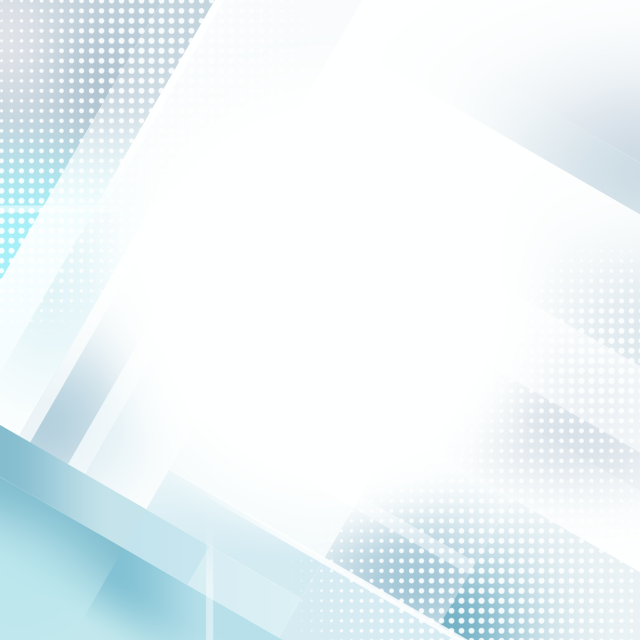
A WebGL 2 fragment shader for this background:

```glsl
#version 300 es
precision highp float;
// Pale teal backdrop of crossing diagonal panels, halftone dots and a white central glow.
uniform vec2 u_resolution;
out vec4 outColor;

const vec3 WHITE = vec3(0.995, 1.0, 1.0);
const vec3 STEEL = vec3(0.68, 0.76, 0.81);
const vec3 TEAL = vec3(0.46, 0.70, 0.78);
const vec3 AQUA = vec3(0.76, 0.91, 0.93);

// Antialiased step across about one pixel
float edge(float v, float at) {
    float w = 0.8 / min(u_resolution.x, u_resolution.y);
    return smoothstep(-w, w, v - at);
}

float band(float v, float lo, float hi) {
    return edge(v, lo) * (1.0 - edge(v, hi));
}

float glow(vec2 p, vec2 centre, vec2 radius) {
    vec2 d = (p - centre) / radius;
    return exp(-dot(d, d));
}

// Left side: steep panels sorted by the diagonal coordinate a
vec3 steepPanels(vec3 col, vec2 p, float a) {
    vec3 field = mix(vec3(0.75, 0.82, 0.86), vec3(0.66, 0.94, 0.97), smoothstep(0.15, 0.36, p.y));
    field = mix(field, vec3(0.88, 0.89, 0.91), glow(p, vec2(0.0, 0.06), vec2(0.12, 0.11)));
    field = mix(field, STEEL, 0.8 * glow(p, vec2(0.16, 0.13), vec2(0.07, 0.1)));
    col = mix(col, field, 1.0 - edge(a, 0.254));
    float fade = 0.08 + 0.82 * smoothstep(0.02, 0.38, p.y);
    col = mix(col, mix(field, WHITE, fade), band(a, 0.254, 0.336));
    vec3 haze = mix(WHITE, vec3(0.84, 0.94, 0.96), 0.65 * glow(p, vec2(0.08, 0.46), vec2(0.13, 0.16)));
    col = mix(col, haze, band(a, 0.336, 0.423));
    float veil = 0.06 * (1.0 - smoothstep(0.1, 0.42, p.y));
    col = mix(col, STEEL, veil * band(a, 0.35, 0.566));

    // Smoky panel with bright rails
    float smoke = glow(p, vec2(0.07, 0.66), vec2(0.14, 0.13));
    col = mix(col, vec3(0.71, 0.82, 0.87), smoke * band(a, 0.423, 0.525));
    col = mix(col, vec3(0.83, 0.91, 0.94), smoke * band(a, 0.525, 0.6875));
    float rail = smoothstep(0.28, 0.4, p.y);
    col = mix(col, WHITE, 0.75 * rail * band(a, 0.423, 0.446));
    return mix(col, WHITE, 0.45 * rail * band(a, 0.525, 0.56));
}

// Lower left: stacked glass strips, split where steep edges cross them
vec3 glassStrips(vec3 col, vec2 p, float a, float b) {
    float fall = 1.0 - smoothstep(0.15, 0.62, p.x);
    vec3 strip = mix(vec3(0.93, 0.97, 0.98), vec3(0.83, 0.92, 0.95), smoothstep(0.68, 0.9, p.y));
    col = mix(col, strip, band(b, 0.582, 0.664) * band(a, 0.6875, 1.01));
    col = mix(col, vec3(0.92, 0.96, 0.97), 0.5 * band(b, 0.475, 0.582) * band(a, 0.6875, 1.01));

    vec3 upper = mix(vec3(0.52, 0.74, 0.81), vec3(0.77, 0.89, 0.92), smoothstep(0.0, 0.18, p.x));
    vec3 upperRight = mix(vec3(0.86, 0.94, 0.96), vec3(0.76, 0.89, 0.93), fall);
    upper = mix(upper, upperRight, edge(a, 0.6875));
    upper = mix(upper, vec3(0.88, 0.95, 0.965), 0.6 * edge(a, 0.82));
    col = mix(col, upper, band(b, 0.664, 0.745) * (1.0 - edge(a, 1.01)));

    vec3 lower = mix(vec3(0.50, 0.74, 0.81), AQUA, smoothstep(0.745, 0.9, b));
    lower = mix(lower, vec3(0.72, 0.90, 0.93), 0.6 * glow(p, vec2(0.03, 0.9), vec2(0.12, 0.1)));
    vec3 lowerRight = mix(vec3(0.51, 0.76, 0.83), vec3(0.72, 0.88, 0.92), smoothstep(0.18, 0.34, p.x));
    lowerRight = mix(lowerRight, AQUA, smoothstep(0.79, 0.91, b));
    lower = mix(lower, lowerRight, edge(a, 0.6875));
    return mix(col, lower, edge(b, 0.745));
}

// Right side: shallow panels sorted by the diagonal coordinate b
vec3 shallowPanels(vec3 col, vec2 p, float a, float b) {
    float right = smoothstep(0.7, 1.0, p.x);
    float corner = glow(p, vec2(1.02, 0.27), vec2(0.22, 0.15));
    col = mix(col, vec3(0.80, 0.85, 0.89), corner * (1.0 - edge(b, -0.323)));
    col = mix(col, vec3(0.77, 0.84, 0.88), 0.85 * corner * band(b, -0.323, -0.242));
    col = mix(col, vec3(0.87, 0.91, 0.93), glow(p, vec2(1.03, 0.53), vec2(0.17, 0.14)) * band(b, -0.242, -0.005));
    col = mix(col, vec3(0.86, 0.89, 0.92), (0.15 + 0.5 * glow(p, vec2(0.87, 0.64), vec2(0.14, 0.1))) * right * band(b, -0.005, 0.19));
    col = mix(col, vec3(0.83, 0.87, 0.90), 0.8 * glow(p, vec2(0.9, 0.68), vec2(0.16, 0.09)) * band(b, 0.13, 0.317));

    // Blue shade around the lower crossing
    float low = edge(b, 0.317);
    vec3 shade = mix(WHITE, vec3(0.64, 0.78, 0.84), glow(p, vec2(0.65, 0.91), vec2(0.16, 0.11)));
    col = mix(col, shade, low * band(a, 1.01, 1.25) * (1.0 - edge(b, 0.582)));
    vec3 deep = mix(vec3(0.92, 0.95, 0.96), TEAL, glow(p, vec2(0.7, 0.98), vec2(0.13, 0.12)));
    col = mix(col, deep, low * edge(a, 1.25) * smoothstep(0.7, 0.86, p.y));
    col = mix(col, vec3(0.84, 0.92, 0.95), edge(b, 0.582) * edge(a, 1.01));
    return mix(col, WHITE, 0.45 * band(b, 0.45, 0.475) * band(a, 1.0, 1.25));
}

void main() {
    // p.y runs downward from the top edge; a and b cross the two diagonals
    vec2 p = gl_FragCoord.xy / u_resolution;
    p.y = 1.0 - p.y;
    float a = p.x + 0.577 * p.y;
    float b = p.y - 0.577 * p.x;

    vec3 col = steepPanels(WHITE, p, a);
    col = shallowPanels(col, p, a, b);
    col = glassStrips(col, p, a, b);

    // Glow that clears the middle
    float centre = length((p - vec2(0.51, 0.46)) / vec2(0.31, 0.34));
    col = mix(WHITE, col, smoothstep(0.8, 1.25, centre));

    // Halftone dots, largest inside each patch
    float patches = glow(p, vec2(0.24, 0.08), vec2(0.19, 0.17)) + glow(p, vec2(0.0, 0.35), vec2(0.17, 0.12))
        + glow(p, vec2(0.78, 0.92), vec2(0.22, 0.2)) + glow(p, vec2(0.95, 0.56), vec2(0.16, 0.13));
    vec2 cell = fract(p * 64.0 - vec2(0.15, 0.08) + 0.5) - 0.5;
    float radius = 0.31 * sqrt(min(patches, 1.0));
    float dots = 1.0 - edge(length(cell) / 64.0, radius / 64.0);
    dots *= smoothstep(0.06, 0.25, patches);
    col = mix(col, WHITE, 0.9 * dots);

    // Bright seam and thin light bars
    col = mix(col, WHITE, 0.85 * band(b, 0.578, 0.59) * smoothstep(0.25, 0.48, p.x));
    col = mix(col, WHITE, 0.55 * band(p.y, 0.321, 0.332) * (1.0 - smoothstep(0.05, 0.27, p.x)));
    col = mix(col, WHITE, 0.45 * band(p.x, 0.322, 0.333) * smoothstep(0.8, 0.92, p.y));
    outColor = vec4(col, 1.0);
}
```
